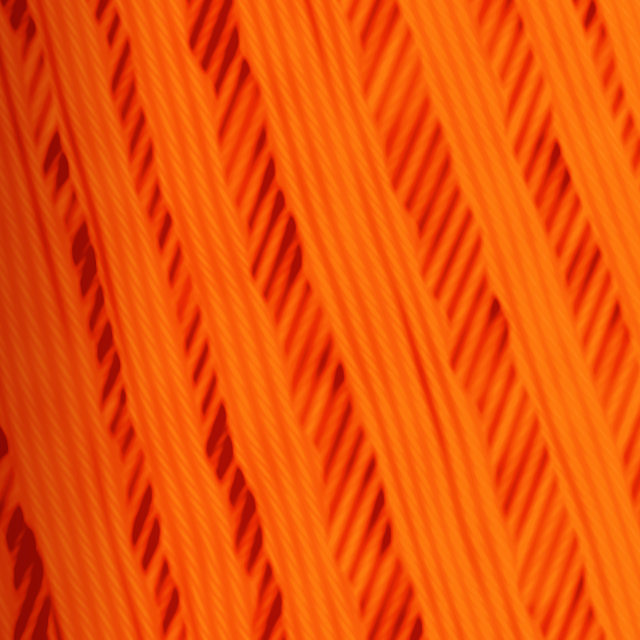
Write a Shadertoy shader that draws this texture.

```glsl
// Wound orange yarn: steep bands of twisted thread over a crossing lower layer.

const float TAU = 6.2831853;
const float PITCH = 0.028;         // width of one upper thread
const float UNDER_PITCH = 0.033;   // horizontal spacing of lower threads
const float TWIST_LENGTH = 0.030;  // length of one ply twist
const float LEAN = 0.25;           // sideways drift of bands at the left
const float FAN = 0.12;            // extra drift towards the right
const float UNDER_LEAN = 0.38;     // opposite drift of the lower layer
const float EDGE_SOFTNESS = 0.26;  // in thread widths

const vec3 DEEP = vec3(0.67, 0.06, 0.01);
const vec3 RED = vec3(0.92, 0.17, 0.01);
const vec3 VERMILION = vec3(0.96, 0.31, 0.02);
const vec3 ORANGE = vec3(0.98, 0.38, 0.04);
const vec3 BRIGHT = vec3(0.99, 0.46, 0.05);
const vec3 GLINT = vec3(1.00, 0.53, 0.10);
const vec3 LEFT_TINT = vec3(0.80, 0.58, 0.70);

// Openings between bands: start and width, in threads
const int GAP_COUNT = 7;
const vec2 GAPS[GAP_COUNT] = vec2[GAP_COUNT](
    vec2(-7.0, 1.8), vec2(0.0, 1.5), vec2(5.0, 1.5), vec2(10.0, 3.0),
    vec2(19.0, 3.3), vec2(26.0, 2.6), vec2(32.0, 1.2));

float hash(vec2 p) {
    return fract(sin(dot(p, vec2(127.1, 311.7))) * 43758.5453);
}

float noise(vec2 p) {
    vec2 i = floor(p), f = fract(p);
    f = f * f * (3.0 - 2.0 * f);
    return mix(mix(hash(i), hash(i + vec2(1, 0)), f.x),
               mix(hash(i + vec2(0, 1)), hash(i + vec2(1, 1)), f.x), f.y);
}

// Soft thread profile (x), ply twist from -1 to 1 (y), random value (z)
vec3 yarn(float across, float along, float tilt, float seed) {
    float id = floor(across);
    float f = across - id - 0.5;
    float rnd = hash(vec2(id, seed));
    float body = 0.5 + 0.5 * cos(TAU * f);
    float jitter = 0.9 * noise(vec2(id * 3.7, along * 0.4));
    float twist = sin(TAU * (along + tilt * f + rnd + jitter));
    return vec3(body, twist * body, rnd);
}

vec3 palette(float s) {
    vec3 c = mix(DEEP, RED, smoothstep(0.0, 0.25, s));
    c = mix(c, VERMILION, smoothstep(0.22, 0.46, s));
    c = mix(c, ORANGE, smoothstep(0.44, 0.62, s));
    c = mix(c, BRIGHT, smoothstep(0.60, 0.78, s));
    return mix(c, GLINT, smoothstep(0.84, 1.10, s));
}

void mainImage(out vec4 fragColor, in vec2 fragCoord) {
    vec2 uv = fragCoord / iResolution.xy;
    float down = 1.0 - uv.y;
    float side = smoothstep(-0.06, 0.30, uv.x);

    // Upper bands fan out and wander slightly
    float band = (uv.x - LEAN * down) / (1.0 + FAN * down) / PITCH;
    band += 0.5 * (noise(vec2(band * 0.3, down * 6.0)) - 0.5);
    vec3 top = yarn(band, down / TWIST_LENGTH, -2.2, 1.0);
    float depth = hash(vec2(floor(band + 0.5), 4.0));
    depth *= depth * noise(vec2(floor(band + 0.5) * 2.3, down * 5.0));
    float crease = (1.0 - top.x) * depth * mix(0.80, 0.40, side);
    float topShade = 0.54 + 0.22 * top.x + 0.09 * top.y - crease;

    // Lower threads cross in the other direction, some sunk in shade
    float across = (uv.x + UNDER_LEAN * down) / UNDER_PITCH;
    across += 0.5 * (noise(uv * 4.0) - 0.5);
    vec3 low = yarn(across, down / TWIST_LENGTH, 1.5, 2.0);
    float sunk = smoothstep(0.25, 0.75, noise(vec2(across * 0.5, down * 9.0) + 7.0));
    float lowShade = mix(0.28, 0.06, sunk);
    lowShade += low.x * mix(0.28, 0.54, low.z) + 0.04 * low.y;

    // Openings, with patchy shadow below the band on their right
    float opening = 0.0, shadow = 0.0;
    for (int i = 0; i < GAP_COUNT; i++) {
        float row = float(i) * 5.3;
        float ragged = 0.9 * (noise(vec2(row, down * 14.0)) - 0.5);
        float left = band - GAPS[i].x - ragged;
        float right = GAPS[i].x + GAPS[i].y + ragged * 0.6 - band;
        float inside = smoothstep(-EDGE_SOFTNESS, EDGE_SOFTNESS, min(left, right));
        float patchy = smoothstep(0.3, 0.7, noise(vec2(row + 2.5, down * 12.0)));
        opening = max(opening, inside);
        shadow = max(shadow, inside * patchy * exp(-right * right * 0.7));
    }
    lowShade -= shadow * mix(0.45, 0.28, side);

    // Broad light from the right, soft mottling, browner left edge
    float shade = mix(topShade, lowShade, opening);
    shade += 0.24 * (uv.x - 0.42) + 0.10 * (noise(uv * vec2(24.0, 14.0)) - 0.5);
    vec3 color = palette(shade) * mix(LEFT_TINT, vec3(1.0), side);
    fragColor = vec4(color, 1.0);
}
```
